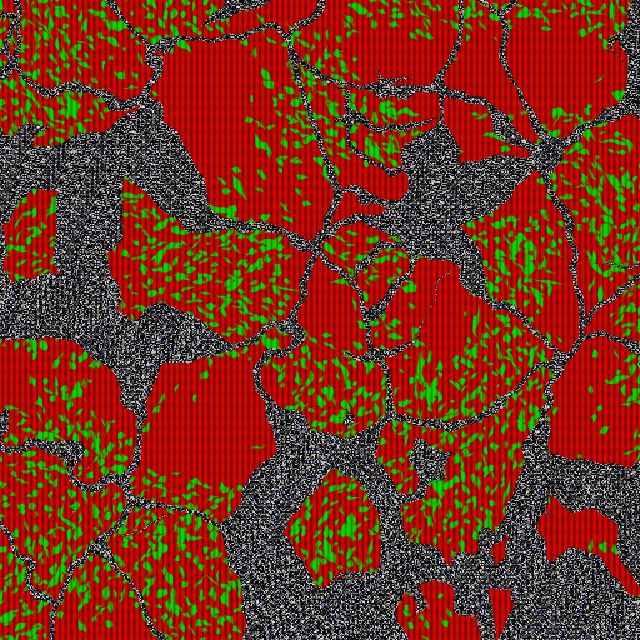
Give the GLSL for this texture, as a Shadertoy shader.

```glsl
// Striped red islands flecked with green shards, parted by channels of grey grain.
#define ISLANDS 4.6        // islands across the canvas
#define THIN 0.027         // half width of the narrowest channel, in islands
#define WIDE 0.25          // half width of the broadest channel, in islands
#define STRIPES 112.0      // vertical stripes across the canvas
#define GRAINS 512.0       // grey grains across the canvas
#define SMALL_FLAKES 60.0  // cells across for small flakes
#define LARGE_FLAKES 27.0  // cells across for long flakes

const vec3 RED_DARK = vec3(0.50, 0.01, 0.0);
const vec3 RED_LIGHT = vec3(0.85, 0.02, 0.0);
const vec3 GREEN_DARK = vec3(0.10, 0.58, 0.0);
const vec3 GREEN_LIGHT = vec3(0.01, 0.86, 0.0);

float hash(vec2 p) {
    return fract(sin(dot(p, vec2(127.1, 311.7))) * 43758.5453);
}

vec2 hash2(vec2 p) {
    return vec2(hash(p), hash(p + 41.3));
}

float noise(vec2 p) {
    vec2 i = floor(p), f = fract(p);
    f = f * f * (3.0 - 2.0 * f);
    return mix(mix(hash(i), hash(i + vec2(1, 0)), f.x),
               mix(hash(i + vec2(0, 1)), hash(i + vec2(1, 1)), f.x), f.y);
}

vec2 noise2(vec2 p) {
    return vec2(noise(p), noise(p + 57.7)) - 0.5;
}

// Distance to the nearest Voronoi border
float borderDistance(vec2 p) {
    vec2 cell = floor(p), nearest = vec2(0.0);
    float best = 1e3, border = 1e3;
    for (int y = -1; y <= 1; y++)
    for (int x = -1; x <= 1; x++) {
        vec2 c = cell + vec2(x, y);
        vec2 toSite = c + hash2(c) - p;
        float d = dot(toSite, toSite);
        if (d < best) { best = d; nearest = toSite; }
    }
    for (int y = -2; y <= 2; y++)
    for (int x = -2; x <= 2; x++) {
        vec2 c = cell + vec2(x, y);
        vec2 toSite = c + hash2(c) - p;
        vec2 between = toSite - nearest;
        if (dot(between, between) > 1e-5)
            border = min(border, dot(0.5 * (toSite + nearest), normalize(between)));
    }
    return border;
}

// Positive inside the grey channels, in island units
float channels(vec2 p) {
    vec2 warped = p + 0.10 * noise2(p * 6.0) + 0.045 * noise2(p * 17.0)
                + 0.016 * noise2(p * 43.0);
    float breadth = smoothstep(0.42, 0.88, noise(p * 4.3 + 8.0));
    float vein = mix(THIN, WIDE, breadth) - borderDistance(warped * ISLANDS);
    // Small winding loops in a few places
    float patches = smoothstep(0.52, 0.82, noise(p * 5.0 + 23.0));
    float loops = 0.14 * patches - 0.02 - abs(noise(warped * 14.0 + 3.0) - 0.5);
    return max(vein, 0.3 * loops);
}

// Signed distance to scattered shards, negative inside, in canvas units
float flakes(vec2 p, float scale, float amount, vec2 size) {
    vec2 q = p * scale;
    vec2 cell = floor(q);
    q += 0.35 * noise2(q * 2.3);
    float nearest = 1.0;
    for (int y = -1; y <= 1; y++)
    for (int x = -1; x <= 1; x++) {
        vec2 c = cell + vec2(x, y);
        vec2 center = c + hash2(c + scale);
        vec2 pick = hash2(c + 7.9 + scale);
        vec2 place = center / scale;
        float density = amount * smoothstep(0.2, 0.75, noise(place * 10.0 + 5.0));
        if (pick.x > density) continue;
        float angle = 4.0 * (noise(place * 3.5 + 31.0) - 0.5) + 1.8 * (pick.y - 0.5);
        float co = cos(angle), si = sin(angle);
        vec2 v = mat2(co, -si, si, co) * (q - center);
        vec2 halfSize = size * mix(vec2(0.5), vec2(1.4), hash2(c + 19.1));
        v = abs(v) / halfSize;
        float shape = 0.5 * (length(v) + v.x + v.y) - 1.0;
        nearest = min(nearest, shape * halfSize.x);
    }
    return nearest / scale;
}

// Dark speckle with bright and bluish grains
vec3 grain(vec2 p) {
    vec2 cell = floor(p * GRAINS);
    float value = pow(hash(cell + 3.7), 2.3) * 0.92;
    float blue = step(0.94, hash(cell + 91.2));
    return vec3(value) + blue * vec3(-0.05, -0.05, 0.32);
}

void mainImage(out vec4 fragColor, in vec2 fragCoord) {
    vec2 p = fragCoord / iResolution.y;
    float pixel = 1.0 / iResolution.y;

    // Ribbed red ground with faint cross lines
    float ridge = smoothstep(0.0, 0.65, 0.5 + 0.5 * cos(6.2832 * STRIPES * p.x));
    float cross = 0.96 + 0.04 * cos(6.2832 * STRIPES * 0.5 * p.y);
    vec3 color = mix(RED_DARK, RED_LIGHT, ridge) * cross;

    // Green shards
    float shard = min(flakes(p, SMALL_FLAKES, 1.0, vec2(0.25, 0.48)),
                      flakes(p, LARGE_FLAKES, 0.32, vec2(0.15, 0.48)));
    vec3 green = mix(GREEN_DARK, GREEN_LIGHT, ridge);
    color = mix(color, green, smoothstep(pixel, -pixel, shard));

    // Grey channels
    float edge = pixel * ISLANDS * 0.8;
    color = mix(color, grain(p), smoothstep(-edge, edge, channels(p)));
    fragColor = vec4(clamp(color, 0.0, 1.0), 1.0);
}
```
